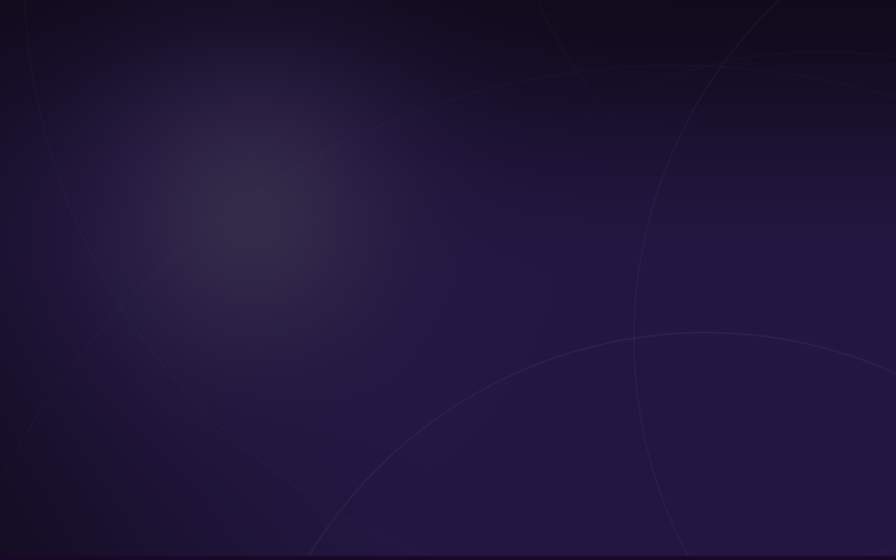
Give the GLSL for this background, as a WebGL 1 fragment shader.

```glsl
precision mediump float;
// Dark violet backdrop with a soft grey glow and large faint ring outlines.

uniform vec2 u_resolution;

#define GLOW_CENTER vec2(0.45, 0.61)
#define HALO_RADIUS 0.36
#define CORE_RADIUS 0.23
#define LINE_WIDTH 0.0026
#define STRIP_HEIGHT 0.007
#define NIGHT vec3(0.063, 0.042, 0.106)
#define VIOLET vec3(0.139, 0.088, 0.258)
#define CORE_GREY vec3(0.202, 0.165, 0.285)
#define LINE_TINT vec3(0.55, 0.60, 0.75)
#define STRIP_COLOR vec3(0.100, 0.030, 0.160)

// Bell-shaped falloff, 1 at the centre
float bell(float d, float radius) {
  float t = d / radius;
  return exp(-t * t);
}

// Thin smooth outline of a circle
float ring(vec2 p, vec2 center, float radius) {
  float d = abs(distance(p, center) - radius);
  return 1.0 - smoothstep(0.0, LINE_WIDTH, d);
}

void main() {
  // Canvas height is one unit
  vec2 p = gl_FragCoord.xy / u_resolution.y;

  // Violet field, darker toward the top and the lower left
  float topShade = 1.0 - smoothstep(0.5, 1.04, p.y);
  float leftShade = smoothstep(-0.35, 0.85, p.x + 0.45 * p.y);
  float field = topShade * leftShade;

  // Violet halo and grey core of the glow
  float d = distance(p, GLOW_CENTER);
  float halo = 0.8 * bell(d, HALO_RADIUS);
  float light = 1.0 - (1.0 - field) * (1.0 - halo);
  vec3 color = mix(NIGHT, VIOLET, light);
  color = mix(color, CORE_GREY, bell(d, CORE_RADIUS));

  // Ring outlines, the upper ones fading downward
  float upper = smoothstep(0.74, 0.92, p.y);
  float lines = 0.085 * ring(p, vec2(1.260, -0.423), 0.829);
  lines += 0.060 * ring(p, vec2(1.965, 0.396), 0.833);
  lines += 0.030 * ring(p, vec2(1.158, 1.050), 1.115);
  lines += 0.025 * ring(p, vec2(1.208, -0.471), 1.354);
  lines += 0.035 * upper * ring(p, vec2(1.720, 1.340), 0.833);
  lines += 0.025 * upper * ring(p, vec2(1.469, 0.075), 0.833);
  color = mix(color, LINE_TINT, lines);

  // Thin strip along the lower edge
  float strip = 1.0 - smoothstep(STRIP_HEIGHT - 0.002, STRIP_HEIGHT + 0.002, p.y);
  color = mix(color, STRIP_COLOR, strip);

  gl_FragColor = vec4(color, 1.0);
}
```
